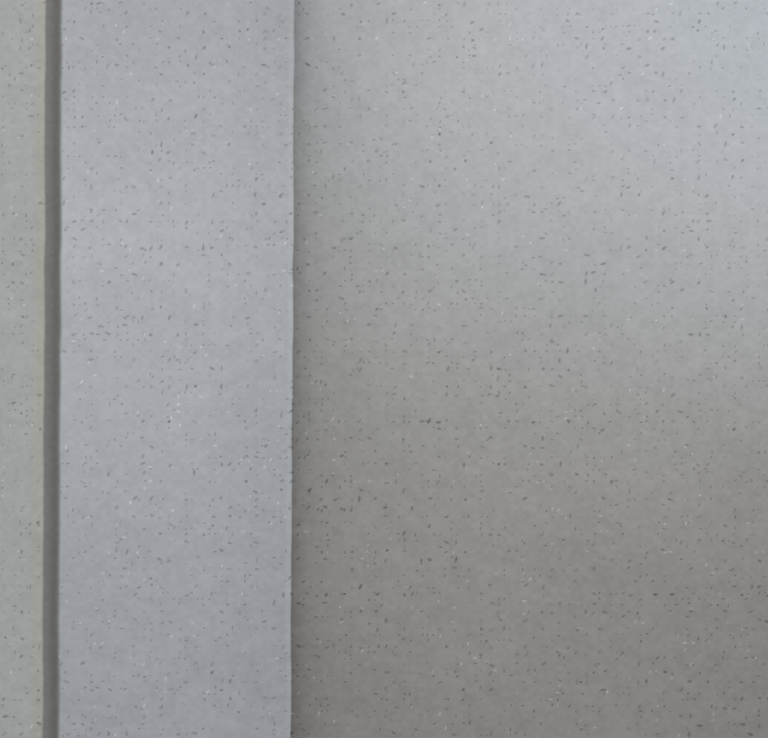
Write a Shadertoy shader that draws this texture.

```glsl
// Speckled grey stone panels with a narrow groove and a shaded vertical step.

float hash(vec2 p) {
    return fract(sin(dot(p, vec2(127.1, 311.7))) * 43758.5453);
}

float noise(vec2 p) {
    vec2 i = floor(p), f = fract(p);
    f = f * f * (3.0 - 2.0 * f);
    return mix(mix(hash(i), hash(i + vec2(1, 0)), f.x),
               mix(hash(i + vec2(0, 1)), hash(i + vec2(1, 1)), f.x), f.y);
}

float fbm(vec2 p) {
    float sum = 0.0, amp = 0.5;
    for (int i = 0; i < 4; i++) {
        sum += amp * noise(p);
        p = mat2(1.6, 1.2, -1.2, 1.6) * p + 7.3;
        amp *= 0.5;
    }
    return sum;
}

// Sparse elongated flakes, one at most per grid cell
float flakes(vec2 p, float cells, float density, float seed) {
    p = p * cells + seed;
    vec2 id = floor(p);
    vec2 d = fract(p) - 0.5;
    d -= 0.3 * (vec2(hash(id + 3.1), hash(id + 8.7)) - 0.5);
    float a = 0.5 + 2.2 * (hash(id + 5.3) - 0.5);
    d = mat2(cos(a), -sin(a), sin(a), cos(a)) * d;
    float size = mix(0.14, 0.34, hash(id + 1.9));
    float dist = length(d / vec2(size, 0.15));
    float soft = 0.35 + 2.0 * cells / iResolution.y;
    float strength = mix(0.4, 1.0, hash(id + 6.2));
    return step(1.0 - density, hash(id)) * strength
         * (1.0 - smoothstep(1.0 - soft, 1.0 + soft, dist));
}

void mainImage(out vec4 fragColor, in vec2 fragCoord) {
    vec2 uv = fragCoord / iResolution.xy;
    vec2 p = fragCoord / iResolution.y;
    float aa = 1.2 / iResolution.x;

    // Vertical boundaries lean slightly to the right going up
    float wobble = 0.0015 * (noise(vec2(uv.y * 25.0, 4.0)) - 0.5);
    float grooveL = mix(0.0555, 0.0595, uv.y) + wobble;
    float grooveR = mix(0.0765, 0.0805, uv.y) + wobble;
    float edge = mix(0.3785, 0.3835, uv.y) + wobble;

    // Left panel: pale, a little cooler near the top
    float leftLight = mix(0.605, 0.685, smoothstep(0.0, 0.75, uv.y));
    leftLight -= 0.025 * smoothstep(0.7, 1.0, uv.y);
    vec3 leftPanel = leftLight + vec3(-0.012, 0.002, 0.016);
    leftPanel -= 0.02 * smoothstep(0.25, 0.38, uv.x);

    // Right panel: light falls from the upper right corner
    float across = clamp((uv.x - 0.38) / 0.62, 0.0, 1.0);
    float light = mix(0.495, 0.655, smoothstep(-0.1, 1.05, uv.y));
    light += 0.075 * across * smoothstep(0.15, 0.9, uv.y);
    light += 0.015 * sin(3.1416 * across);
    float cool = smoothstep(0.25, 1.0, uv.y) * (0.4 + 0.6 * across);
    vec3 rightPanel = light + mix(vec3(0.004, 0.0, -0.008), vec3(-0.016, 0.003, 0.025), cool);

    // Shadow cast beside the step
    float shade = max(uv.x - edge, 0.0);
    rightPanel *= 1.0 - 0.15 * exp(-shade * 75.0) - 0.09 * exp(-shade * 22.0);
    vec3 col = mix(leftPanel, rightPanel, smoothstep(-aa, aa, uv.x - edge));

    // Outer strip with a warm bevel along the groove
    vec3 strip = vec3(0.645, 0.655, 0.65) - 0.04 * (1.0 - uv.y);
    strip += vec3(0.005, -0.01, -0.03) * smoothstep(0.022, 0.002, grooveL - uv.x);
    col = mix(strip, col, smoothstep(-aa, aa, uv.x - 0.5 * (grooveL + grooveR)));

    // Soft mottling and fine grain
    float grain = noise(p * 170.0) - 0.5 + 0.6 * (noise(p * 290.0 + 9.0) - 0.5);
    col += 0.025 * (fbm(p * 9.0) - 0.47) + 0.024 * grain;
    col += 0.035 * (fbm(p * vec2(55.0, 75.0)) - 0.47);

    // Dark flakes in two sizes, then sparse bright ones
    float patches = smoothstep(0.25, 0.7, fbm(p * 14.0 + 2.0));
    col -= 0.13 * flakes(p, 85.0, 0.17, 11.0) * mix(0.5, 1.0, patches);
    col -= 0.10 * flakes(p, 125.0, 0.16, 37.0);
    col += 0.09 * flakes(p, 105.0, 0.05, 71.0);

    // Groove: lit left wall, dark floor, soft right lip
    float across2 = (uv.x - grooveL) / (grooveR - grooveL);
    float depth = mix(0.47, 0.40, smoothstep(0.1, 0.85, across2));
    depth += 0.05 * smoothstep(0.65, 1.0, across2) - 0.03 * (1.0 - uv.y);
    vec3 groove = depth + vec3(0.0, 0.002, -0.004) + 0.02 * grain;
    float inside = smoothstep(-0.0025, 0.0025, uv.x - grooveL)
                 * smoothstep(0.003, -0.003, uv.x - grooveR);
    col = mix(col, groove, inside);

    // Thin highlight on the step's rim
    col += 0.018 * exp(-pow((uv.x - edge + 0.004) / 0.003, 2.0));

    fragColor = vec4(clamp(col, 0.0, 1.0), 1.0);
}
```
